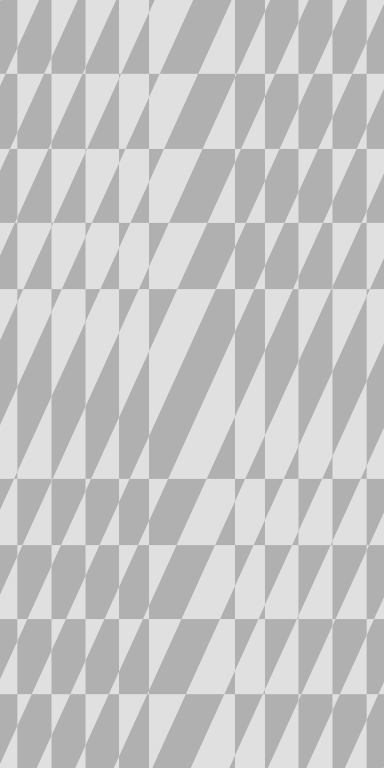
This pattern is drawn by a Shadertoy shader. Its source:

```glsl
// Two-tone grey weave of slanted stripes, cut by upright and level lines.
// Every line swaps the tones on its far side, so the signed edges of the
// stripes, columns and rows are multiplied together as a smooth XOR.

// Antialiased sign of a distance, ramping across one pixel.
float softSign(float dist, float pixel) {
    return clamp(2.0 * dist / pixel, -1.0, 1.0);
}

// Alternating bands of equal width, positive inside the band around zero.
float bandDistance(float x, float width) {
    return 0.5 * width - abs(mod(x + width, 2.0 * width) - width);
}

// Half extent of the nth line pair; spacing evens out away from the centre.
float lineOffset(float n) {
    return 0.0893 * n + 0.0077 + 0.0149 / (n * n);
}

void mainImage(out vec4 fragColor, in vec2 fragCoord) {
    // Centred coordinates, one unit per canvas width
    float pixel = 1.0 / iResolution.x;
    vec2 p = (fragCoord - 0.5 * iResolution.xy) * pixel;

    // Slanted stripes
    vec2 slant = vec2(1.0, -0.4545);
    float tone = softSign(bandDistance(dot(p, slant), 0.1003) / length(slant), pixel);

    // Mirrored columns and taller rows each flip the tone
    for (int i = 1; i <= 6; i++) {
        vec2 inside = lineOffset(float(i)) * vec2(1.0, 2.208) - abs(p);
        tone *= softSign(inside.x, pixel) * softSign(inside.y, pixel);
    }

    // Positive is dark grey, negative is light grey
    vec3 color = mix(vec3(0.88), vec3(0.69), 0.5 + 0.5 * tone);
    fragColor = vec4(color, 1.0);
}
```
